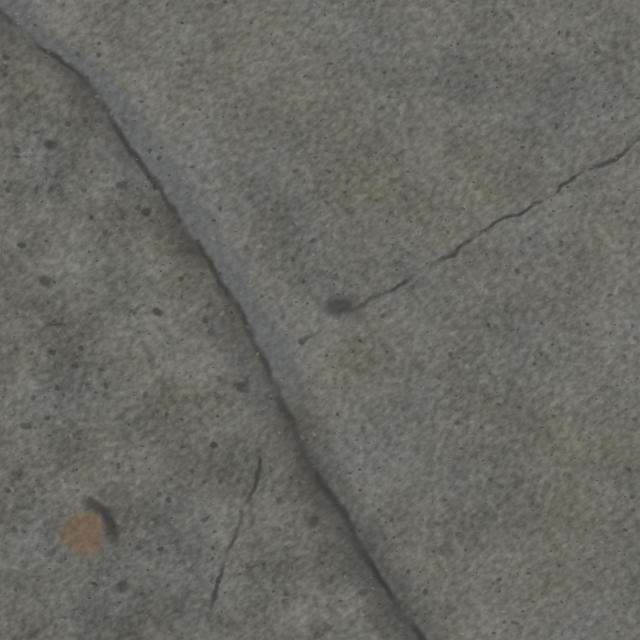
Reproduce this texture procedurally as a WebGL 1 fragment shader.

```glsl
precision highp float;
uniform vec2 u_resolution;

#define STONE vec3(0.428, 0.423, 0.397)
#define SHADOW vec3(0.205, 0.205, 0.203)
#define BLUE_GREY vec3(0.385, 0.400, 0.405)
#define PALE vec3(0.57, 0.57, 0.54)
#define RUST vec3(0.46, 0.375, 0.305)
#define GRAIN_SCALE 105.0
#define GRAIN_CONTRAST 0.085
#define MOTTLE_CONTRAST 0.055
#define CRACK_WIDTH 0.0035
#define PIT_DEPTH 0.65

vec2 hash2(vec2 p) {
  vec3 q = fract(p.xyx * vec3(0.1031, 0.1030, 0.0973));
  q += dot(q, q.yzx + 33.33);
  return fract((q.xx + q.yz) * q.zy);
}

float gradDot(vec2 cell, vec2 offset, vec2 f) {
  float angle = 6.2832 * hash2(cell + offset).x;
  return dot(vec2(cos(angle), sin(angle)), f - offset);
}

float noise(vec2 p) {
  p += 64.0;
  vec2 i = floor(p), f = fract(p);
  vec2 u = f * f * f * (f * (f * 6.0 - 15.0) + 10.0);
  return mix(mix(gradDot(i, vec2(0, 0), f), gradDot(i, vec2(1, 0), f), u.x),
             mix(gradDot(i, vec2(0, 1), f), gradDot(i, vec2(1, 1), f), u.x), u.y);
}

float fbm(vec2 p) {
  float sum = 0.0, amp = 1.0;
  for (int k = 0; k < 4; k++) {
    sum += amp * noise(p);
    p = mat2(0.8, 0.6, -0.6, 0.8) * p * 2.1 + 7.3;
    amp *= 0.55;
  }
  return sum;
}

// 1 inside, 0 outside, with a soft rim
float inside(float d, float inner, float outer) {
  return 1.0 - smoothstep(inner, outer, d);
}

// Scattered irregular spots, one candidate per cell
float spots(vec2 p, float density) {
  vec2 cell = floor(p);
  float cover = 0.0;
  for (int y = -1; y <= 1; y++) {
    for (int x = -1; x <= 1; x++) {
      vec2 c = cell + vec2(x, y);
      vec2 seed = hash2(c + 31.0), kind = hash2(c + 97.0);
      vec2 d = p - c - 0.2 - 0.6 * seed;
      d.y *= 0.8 + 0.7 * seed.x;
      float radius = mix(0.12, 0.38, kind.y * kind.y);
      float spot = inside(length(d), 0.35 * radius, radius);
      cover = max(cover, spot * step(kind.x, density) * (0.5 + 0.5 * seed.y));
    }
  }
  return cover;
}

// Thin broken crack between two points
float hairline(vec2 p, vec2 a, vec2 b, float width) {
  vec2 ab = b - a;
  float t = clamp(dot(p - a, ab) / dot(ab, ab), 0.0, 1.0);
  float gaps = smoothstep(-0.35, 0.25, noise(p * 19.0 + 3.0));
  return inside(length(p - a - t * ab), 0.2 * width, 1.6 * width) * gaps;
}

void main() {
  vec2 uv = gl_FragCoord.xy / u_resolution;
  vec2 warp = vec2(fbm(uv * 12.0), fbm(uv * 12.0 + 41.0));
  vec2 p = uv + 0.010 * warp;

  // Signed distance across the main fissure: negative on the lower left
  float bend = smoothstep(0.15, 0.6, p.y) * (1.0 - smoothstep(0.85, 1.0, p.y));
  float across = 0.83 * (p.x - 0.66 + 0.675 * p.y - 0.065 * bend);
  float leftSide = 1.0 - smoothstep(-0.05, 0.02, across);
  float upper = smoothstep(0.30, 0.48, p.y);

  // Cement ground: broad stains, mottling and slanted fine grain
  vec2 slanted = mat2(0.8, -0.6, 0.6, 0.8) * uv * vec2(1.0, 1.0);
  slanted.x *= 0.7;
  float grain = noise(slanted * GRAIN_SCALE) + 0.6 * noise(slanted * GRAIN_SCALE * 1.9 + 9.0);
  float mottle = fbm(uv * 13.0 + 5.0);
  float stain = fbm(uv * 3.2 + 17.0);
  vec3 color = STONE + GRAIN_CONTRAST * grain + 0.045 * stain;
  color += MOTTLE_CONTRAST * mottle * (0.65 + 0.6 * leftSide) - 0.012 * leftSide;
  float warmth = fbm(uv * 5.0 + 29.0) + 0.6 * noise(uv * 48.0);
  color += vec3(0.016, 0.002, -0.018) * warmth;

  // Blue-grey smear along the right lip, paler beyond it
  float smear = smoothstep(-0.005, 0.012, across) * inside(across, 0.025, 0.06);
  color = mix(color, BLUE_GREY + 0.05 * grain, 0.75 * smear * upper);
  float lip = smoothstep(0.025, 0.06, across) * inside(across, 0.06, 0.13);
  color += 0.022 * lip * upper;

  // Fissure: wide shade on one side, narrow core
  float shade = smoothstep(-0.065, -0.004, across) * inside(across, 0.0, 0.012);
  float hollow = inside(abs(across - 0.012), 0.004, 0.038) * (1.0 - upper);
  float patchy = 0.65 + 0.5 * noise(uv * 11.0 + 2.0);
  float core = inside(abs(across), 0.2 * CRACK_WIDTH, 2.4 * CRACK_WIDTH);
  color = mix(color, SHADOW, clamp((0.55 * shade + 0.42 * hollow) * patchy, 0.0, 0.8));
  color = mix(color, SHADOW, 0.6 * core * smoothstep(-0.4, 0.3, noise(uv * 16.0)));

  // Side cracks
  float branch = hairline(p, vec2(0.47, 0.466), vec2(1.02, 0.79), CRACK_WIDTH);
  float fork = hairline(p, vec2(0.41, 0.28), vec2(0.32, 0.03), CRACK_WIDTH);
  color = mix(color, SHADOW, 0.65 * max(branch, fork));
  float junction = inside(length((p - vec2(0.53, 0.522)) * vec2(0.8, 1.2)), 0.006, 0.032);
  color = mix(color, SHADOW, 0.6 * junction);

  // Pits, dark scrapes and pale grit
  float pits = spots(p * 19.0 + 4.0, 0.24) * mix(0.35, 1.0, leftSide);
  pits = max(pits, 0.75 * spots(p * 62.0 + 11.0, 0.22));
  float scrapes = smoothstep(0.42, 0.85, fbm(p * vec2(17.0, 22.0) + 53.0)) * leftSide;
  color = mix(color, SHADOW, PIT_DEPTH * max(pits, 0.8 * scrapes));
  float grit = spots(p * 58.0 + 83.0, 0.16);
  color = mix(color, PALE, 0.42 * grit);

  // Rusty chip with a dark broken edge
  float chip = length((p - vec2(0.13, 0.165)) * vec2(1.0, 0.9));
  float chipEdge = inside(abs(chip - 0.043), 0.003, 0.014) * smoothstep(0.11, 0.16, p.x);
  color = mix(color, RUST + 0.05 * grain, 0.75 * inside(chip, 0.024, 0.038));
  color = mix(color, SHADOW, 0.7 * chipEdge * smoothstep(0.14, 0.18, p.y));

  gl_FragColor = vec4(clamp(color, 0.0, 1.0), 1.0);
}
```
